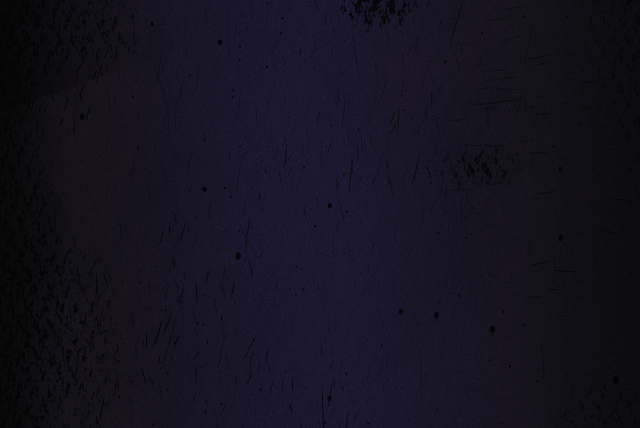
This texture is drawn by a Shadertoy shader. Its source:

```glsl
// Dark indigo scratched metal with worn black edges, specks and fine grain.

vec2 hash2(vec2 cell) {
    vec3 q = fract(cell.xyx * vec3(0.1031, 0.1030, 0.0973));
    q += dot(q, q.yzx + 33.33);
    return fract((q.xx + q.yz) * q.zy);
}

// Cellular noise: distance to the nearest scattered point.
float cellular(vec2 p) {
    vec2 cell = floor(p);
    float nearest = 2.0;
    for (int y = -1; y <= 1; y++)
    for (int x = -1; x <= 1; x++) {
        vec2 c = cell + vec2(x, y);
        nearest = min(nearest, length(c + hash2(c + 11.0) - p));
    }
    return nearest;
}

// Layered, warped sines: soft blotches from 0 to 1.
float clouds(vec2 p) {
    float sum = 0.0, weight = 0.5;
    for (int i = 0; i < 5; i++) {
        p += 0.6 * sin(p.yx * 1.3 + float(i) * 1.7);
        sum += weight * sin(p.x) * sin(p.y + 1.0);
        p = mat2(1.5, 1.1, -1.1, 1.5) * p + 2.3;
        weight *= 0.62;
    }
    return clamp(0.5 + 0.6 * sum, 0.0, 1.0);
}

// Tapered, slightly bent hairlines, at most one per cell.
float scratches(vec2 p, float size, float angle, float spread, float density) {
    float pixel = 1.0 / iResolution.y, ink = 0.0;
    vec2 g = p / size, cell = floor(g);
    for (int y = -1; y <= 1; y++)
    for (int x = -1; x <= 1; x++) {
        vec2 c = cell + vec2(x, y);
        vec2 place = hash2(c + size * 91.0), kind = hash2(c + 57.0 + angle * 13.0);
        vec2 fate = hash2(c + 131.0 + size * 37.0);
        float a = angle + spread * (kind.x * 2.0 - 1.0);
        vec2 dir = vec2(cos(a), sin(a)), d = g - c - place;
        float along = dot(d, dir);
        float across = d.x * dir.y - d.y * dir.x + 0.24 * (kind.y - 0.5) * along * along;
        float taper = 1.0 - smoothstep(0.3, 1.0, abs(along) / (0.2 + 0.75 * kind.y));
        float width = 0.0011 * fate.y * taper;
        float line = 1.0 - smoothstep(width - pixel * 0.5, width + pixel * 0.7, abs(across) * size);
        ink = max(ink, line * taper * (0.35 + 0.65 * fate.y) * step(fate.x, density));
    }
    return ink;
}

// Small dark chips of varied size.
float specks(vec2 p, float cells, float density) {
    vec2 g = p * cells, cell = floor(g);
    vec2 kind = hash2(cell + 211.0);
    vec2 d = g - cell - 0.3 - 0.4 * hash2(cell + 307.0);
    float radius = 0.06 + 0.14 * kind.y * kind.y;
    float soft = cells / iResolution.y;
    float edge = length(d * vec2(1.2, 0.9)) - radius;
    return step(kind.x, density) * (1.0 - smoothstep(-soft * 0.5, soft * 0.6, edge));
}

float patchAt(vec2 p, vec2 centre, vec2 radius) {
    vec2 d = (p - centre) / radius;
    return exp(-dot(d, d));
}

void mainImage(out vec4 fragColor, in vec2 fragCoord) {
    vec2 uv = fragCoord / iResolution.xy;
    vec2 p = fragCoord / iResolution.y;
    float blotch = clouds(p * 7.0);

    // Broad light: indigo middle, grey-violet sides.
    float off = uv.x - 0.51 + 0.05 * uv.y;
    float glow = exp(-off * off / 0.05);
    vec3 color = mix(vec3(0.082, 0.071, 0.103), vec3(0.109, 0.095, 0.192), glow);
    float rust = patchAt(uv, vec2(0.17, 0.55), vec2(0.09, 0.4)) + patchAt(uv, vec2(0.62, 0.78), vec2(0.08, 0.2));
    color += vec3(0.005, 0.0, -0.014) * rust * blotch;
    color *= 0.95 + 0.1 * blotch;

    // Blackened sides and a faint diagonal stain in the upper left.
    float left = 1.0 - smoothstep(0.0, 0.13, uv.x + 0.05 * (blotch - 0.5));
    float right = smoothstep(0.8, 1.03, uv.x + 0.04 * (blotch - 0.5));
    color = mix(color, vec3(0.034, 0.034, 0.036), max(left * 0.97, right * 0.72));
    float stain = smoothstep(0.0, 0.012, p.y - 0.73 - 0.36 * p.x);
    color *= 1.0 - 0.3 * stain * (1.0 - smoothstep(0.05, 0.42, p.x));

    // Rough wear, crumbled into fine flakes.
    float rubbed = 0.6 * left + 0.55 * right * uv.y;
    rubbed += patchAt(uv, vec2(0.59, 0.98), vec2(0.055, 0.045));
    rubbed += 0.65 * patchAt(uv, vec2(0.75, 0.61), vec2(0.07, 0.05));
    rubbed += 0.5 * patchAt(uv, vec2(0.12, 0.93), vec2(0.14, 0.13));
    rubbed += 0.5 * patchAt(uv, vec2(0.11, 0.2), vec2(0.1, 0.28));
    rubbed += 0.4 * patchAt(uv, vec2(0.96, 0.04), vec2(0.14, 0.08));
    float flakes = clouds(p * vec2(170.0, 80.0)) * 0.65 + 0.5 * cellular(p * vec2(150.0, 80.0));
    float wear = smoothstep(0.72, 0.98, flakes + 0.36 * rubbed) * smoothstep(0.08, 0.5, rubbed);

    // Upright scratches on the left and middle, level ones on the right.
    vec2 bent = p + 0.003 * sin(p.yx * 23.0 + sin(p * 11.0));
    float sideways = smoothstep(0.6, 0.85, uv.x);
    float upright = max(scratches(bent, 0.032, 1.5, 0.45, 0.6), scratches(bent + 1.3, 0.06, 1.5, 0.3, 0.65));
    upright = max(upright, scratches(bent + 3.1, 0.12, 1.52, 0.2, 0.5));
    float level = max(scratches(bent, 0.045, 0.02, 0.2, 0.65), scratches(bent + 5.7, 0.13, 0.08, 0.2, 0.5));
    float stray = scratches(bent + 8.3, 0.16, 2.0, 0.5, 0.2);
    float busy = 0.3 + 0.7 * smoothstep(0.3, 0.65, clouds(p * 5.0 + 9.0));
    busy *= 1.0 + 0.5 * smoothstep(0.4, 0.1, uv.x);
    float ink = max(upright * (1.0 - 0.65 * sideways), level * (0.15 + 0.75 * sideways)) * busy;
    ink = min(max(ink, stray * 0.7), 1.0);

    // Chips and fine grain.
    float chips = max(specks(p, 24.0, 0.02), specks(p + 2.7, 60.0, 0.06) * 0.8);
    color *= 1.0 + 0.32 * (cellular(p * 210.0) - 0.5);
    color *= 0.96 + 0.08 * clouds(p * vec2(130.0, 60.0) + 4.0);

    float damage = max(max(ink * 0.9, chips * 0.9), wear * 0.85);
    color = mix(color, vec3(0.012, 0.012, 0.015), damage);
    fragColor = vec4(color, 1.0);
}
```
